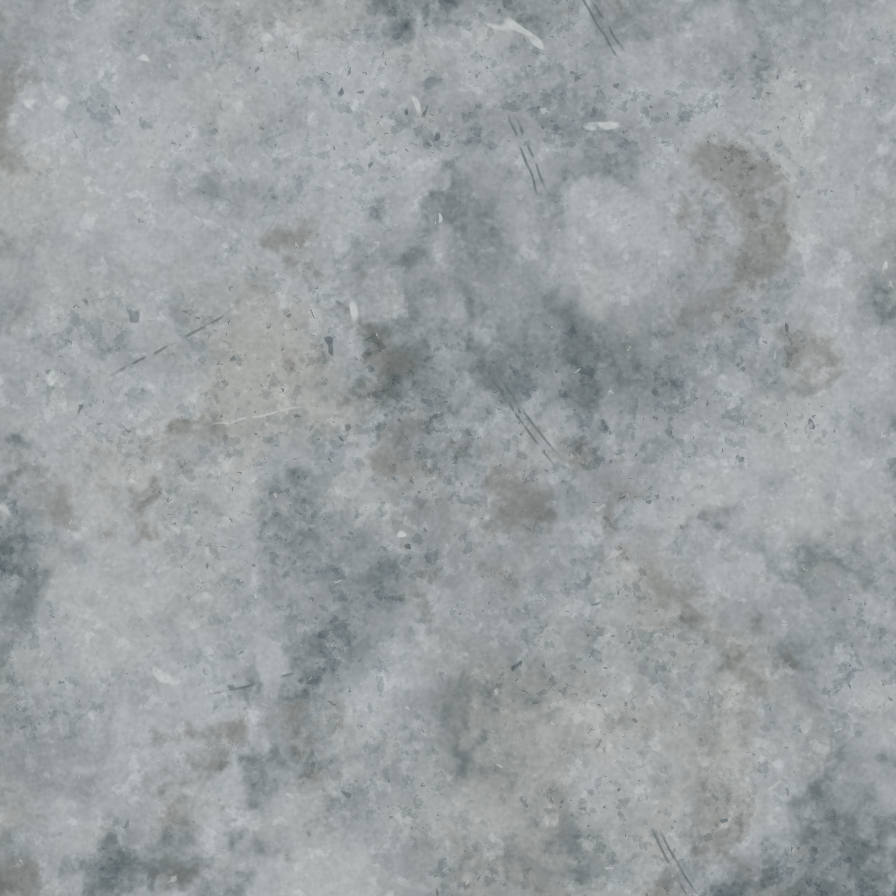
Reproduce this texture procedurally as a three.js fragment shader.

```glsl
varying vec2 vUv;

float hash(vec2 p) {
  vec3 q = fract(p.xyx * 0.1031);
  q += dot(q, q.yzx + 33.33);
  return fract((q.x + q.y) * q.z);
}

float noise(vec2 p) {
  vec2 cell = floor(p), f = fract(p);
  f = f * f * (3.0 - 2.0 * f);
  float low = mix(hash(cell), hash(cell + vec2(1.0, 0.0)), f.x);
  float high = mix(hash(cell + vec2(0.0, 1.0)), hash(cell + 1.0), f.x);
  return mix(low, high, f.y);
}

float fbm(vec2 p) {
  float sum = 0.0, amplitude = 0.42;
  for (int i = 0; i < 6; i++) {
    sum += amplitude * noise(p);
    p = mat2(1.6, 1.2, -1.2, 1.6) * p + 7.3;
    amplitude *= 0.6;
  }
  return sum;
}

// Ragged blobs, at most one per cell of a turned and buckled grid
float blobs(vec2 p, float scale, float density, vec2 radii, float seed) {
  vec2 q = mat2(0.84, 0.54, -0.54, 0.84) * p * scale + seed;
  q += 1.1 * vec2(noise(q * 0.6), noise(q * 0.6 + 40.0));
  q += 0.25 * vec2(noise(q * 6.0), noise(q * 6.0 + 70.0));
  vec2 cell = floor(q);
  vec2 center = 0.22 + 0.56 * vec2(hash(cell + 3.1), hash(cell + 8.7));
  float radius = mix(radii.x, radii.y, pow(hash(cell + 15.3), 2.0));
  vec2 offset = (fract(q) - center) * vec2(1.0, mix(0.8, 1.6, hash(cell + 21.9)));
  float shape = 1.0 - smoothstep(0.6, 1.1, length(offset) / radius);
  return shape * step(hash(cell + 29.4), density);
}

// Thin bent stroke with worn gaps
float scratch(vec2 p, vec2 center, float angle, float reach, float bend) {
  float c = cos(angle), s = sin(angle);
  vec2 q = mat2(c, -s, s, c) * (p - center);
  q.y += bend * q.x * q.x + 0.003 * (noise(q * 60.0 + center * 90.0) - 0.5);
  float line = 1.0 - smoothstep(0.0004, 0.0024, abs(q.y));
  float ends = 1.0 - smoothstep(0.5 * reach, reach, abs(q.x));
  return line * ends * smoothstep(0.2, 0.55, noise(p * 90.0));
}

void main() {
  vec2 p = vUv;
  vec2 warp = vec2(fbm(p * 5.0), fbm(p * 5.0 + 17.0)) - 0.5;
  float broad = fbm(p * 3.5 + warp * 0.8 + 4.0);
  float mottle = fbm(p * 13.0 + warp + 9.0);
  float fine = fbm(p * 42.0 + 11.0);
  float speck = fbm(p * 75.0 + 47.0);

  // Cloudy cement
  float cloud = 0.45 * broad + 0.33 * mottle + 0.22 * fine;
  vec3 color = mix(vec3(0.56, 0.583, 0.593), vec3(0.672, 0.692, 0.704), smoothstep(0.34, 0.6, cloud));

  // Warm washes and pale scuffs
  float warm = smoothstep(0.48, 0.72, fbm(p * 3.6 + warp + 60.0));
  color = mix(color, color * vec3(1.0, 0.98, 0.945), warm);
  float pale = smoothstep(0.56, 0.7, fbm(p * 9.0 + 95.0));
  color = mix(color, vec3(0.7, 0.71, 0.705), 0.45 * pale);

  // Dark stains with granular edges
  float stain = smoothstep(0.5, 0.74, fbm(p * 4.6 + warp + 31.0) + 0.2 * (fine - 0.5));
  stain *= 0.4 + 0.6 * smoothstep(0.4, 0.6, fbm(p * 26.0 + 52.0));
  color = mix(color, vec3(0.4, 0.435, 0.445), 0.85 * stain);

  // Brown grime
  float grime = smoothstep(0.6, 0.76, fbm(p * 6.0 + warp + 140.0) + 0.25 * (fine - 0.5));
  color = mix(color, vec3(0.46, 0.46, 0.44), 0.55 * grime);

  // Worn patches and crumbly speckle inside rough regions
  float rough = smoothstep(0.42, 0.64, fbm(p * 7.0 + warp + 80.0));
  float patches = smoothstep(0.56, 0.66, fbm(p * 30.0 + 23.0));
  color -= vec3(0.055, 0.048, 0.045) * patches * rough;
  float crumbs = smoothstep(0.58, 0.68, speck);
  color -= vec3(0.085, 0.076, 0.072) * crumbs * (0.2 + 0.8 * rough);
  color += 0.05 * smoothstep(0.6, 0.72, fbm(p * 60.0 + 170.0));

  // Pits, from pinholes to small gouges
  float pits = blobs(p, 75.0, 0.22, vec2(0.07, 0.25), 5.0) * (0.15 + 0.85 * rough);
  float gouges = blobs(p, 28.0, 0.11, vec2(0.06, 0.22), 71.0) * (0.3 + 0.7 * rough);
  color = mix(color, vec3(0.36, 0.39, 0.4), 0.5 * pits);
  color = mix(color, vec3(0.33, 0.37, 0.39), 0.65 * gouges * smoothstep(0.4, 0.56, fine));

  // Pale chips and flecks
  float chips = blobs(p, 9.0, 0.16, vec2(0.06, 0.14), 33.0);
  float flecks = blobs(p, 45.0, 0.07, vec2(0.07, 0.2), 120.0);
  color = mix(color, vec3(0.77, 0.79, 0.79), 0.8 * chips * smoothstep(0.3, 0.5, fine));
  color = mix(color, vec3(0.75, 0.76, 0.75), 0.55 * flecks);

  // Steep dark double scratches and shallow pale or dark ones
  for (int i = 0; i < 7; i++) {
    float id = float(i);
    vec2 center = vec2(hash(vec2(id, 2.7)), hash(vec2(id, 9.1)));
    float steep = step(0.5, hash(vec2(id, 14.6)));
    float angle = mix(0.35, -1.15, steep) + 0.5 * (hash(vec2(id, 19.2)) - 0.5);
    float reach = mix(0.055, 0.1, hash(vec2(id, 25.8)));
    float bend = 3.0 * (hash(vec2(id, 31.3)) - 0.5);
    float mark = scratch(p, center, angle, reach, bend);
    mark = max(mark, steep * scratch(p, center + vec2(0.008, 0.004), angle + 0.04, reach * 0.8, bend));
    float light = (1.0 - steep) * step(0.5, hash(vec2(id, 37.5)));
    color = mix(color, mix(vec3(0.4, 0.43, 0.44), vec3(0.75, 0.77, 0.77), light), 0.65 * mark);
  }

  // Sandy grain
  vec2 turned = mat2(0.8, 0.6, -0.6, 0.8) * p;
  color += 0.07 * (speck - 0.5) + 0.045 * (noise(turned * 250.0) - 0.5);
  gl_FragColor = vec4(color, 1.0);
}
```
